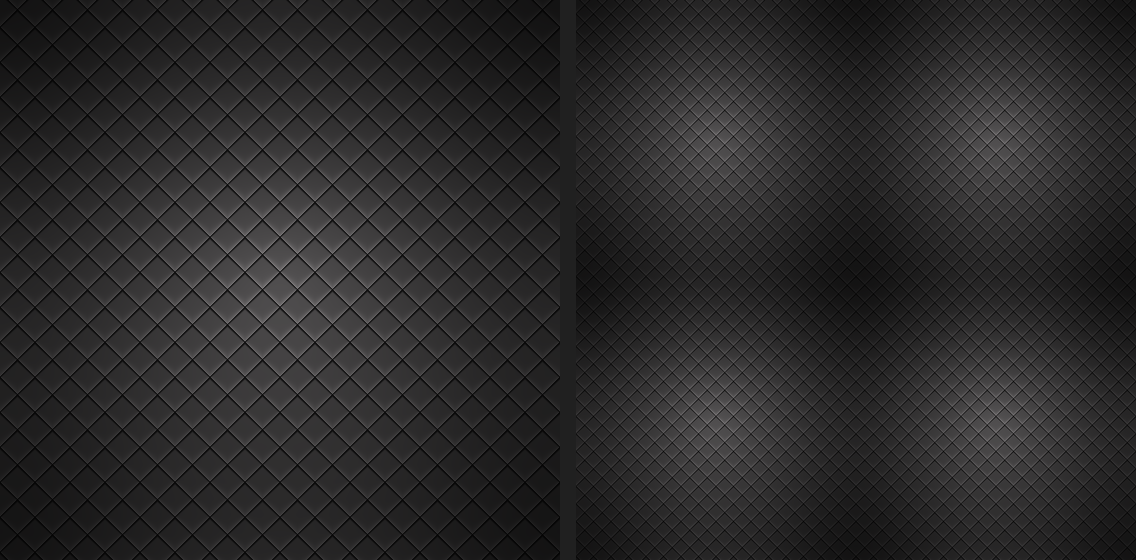
Left, the tile; right, the same tile 2 across and 2 down.
Give the GLSL for this pattern, as a WebGL 2 fragment shader.

```glsl
#version 300 es
precision highp float;

#define REPEATS 16.0
#define ROW_SHIFT 0.24
#define CENTRE_TONE 0.325
#define CORNER_TONE 0.075
#define GLOW_WIDTH 0.10
#define GLOW_GAIN 0.55
#define RIM_WIDTH 0.045
#define RIM_GAIN 0.50
#define SHADOW_WIDTH 0.10
#define SHADOW_DEPTH 0.85
#define TINT vec3(1.015, 0.99, 1.0)
#define SAMPLES 3

uniform vec2 u_resolution;
out vec4 fragColor;

// Radial falloff whose slope vanishes at the borders, so it tiles
float vignette(vec2 p) {
    vec2 d = abs(fract(p) - 0.5);
    d -= 3.2 * d * d * d * d * d;
    float r = sqrt(dot(d, d) + 0.001) / 0.566;
    return mix(CENTRE_TONE, CORNER_TONE, clamp(r, 0.0, 1.0));
}

// Pale light on a lower edge; it narrows toward the side corner
float edgeLight(float dist, float along) {
    float width = GLOW_WIDTH * mix(1.25, 0.3, along);
    float glow = GLOW_GAIN * exp(-dist / width);
    float rim = RIM_GAIN * (1.0 - smoothstep(0.0, RIM_WIDTH, dist));
    return glow + rim * mix(1.0, 0.6, along);
}

// Dark groove below an upper edge; it narrows toward the side corner
float edgeShadow(float dist, float along) {
    float width = SHADOW_WIDTH * mix(1.15, 0.65, along);
    return SHADOW_DEPTH * (1.0 - smoothstep(0.2 * width, width, dist));
}

float tileShade(vec2 p) {
    vec2 cell = p * REPEATS - vec2(0.0, ROW_SHIFT);
    // Diagonal axes: (0,0) is the bottom vertex, (1,1) the top one
    vec2 q = fract(vec2(cell.y + cell.x, cell.y - cell.x));
    vec2 k = 1.0 - q;
    float light = max(edgeLight(q.x, q.y), edgeLight(q.y, q.x));
    float shadow = max(edgeShadow(k.x, k.y), edgeShadow(k.y, k.x));
    float slope = mix(1.04, 0.96, 0.5 * (q.x + q.y));
    return vignette(p) * (slope + light) * (1.0 - shadow);
}

void main() {
    // Average a small grid of samples to smooth the edges
    float tone = 0.0;
    for (int j = 0; j < SAMPLES; j++) {
        for (int i = 0; i < SAMPLES; i++) {
            vec2 offset = (vec2(i, j) + 0.5) / float(SAMPLES) - 0.5;
            tone += tileShade((gl_FragCoord.xy + offset) / u_resolution);
        }
    }
    tone /= float(SAMPLES * SAMPLES);
    fragColor = vec4(tone * TINT, 1.0);
}
```
